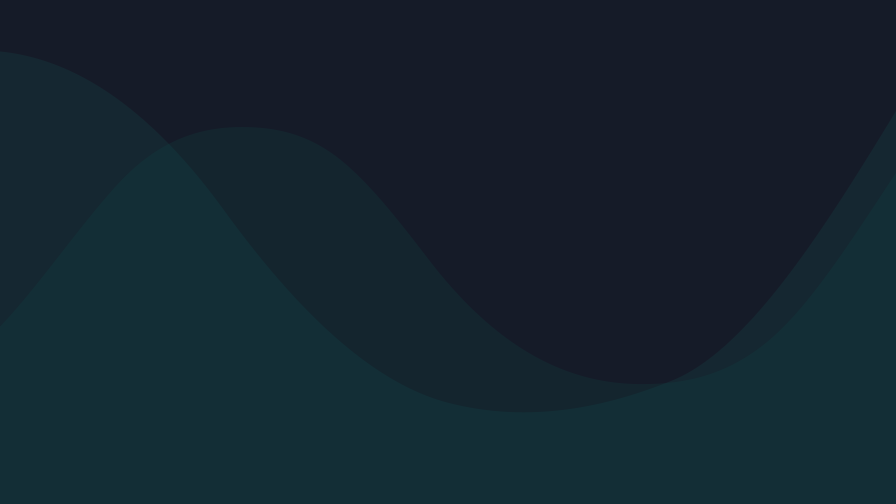
Write a WebGL 1 fragment shader that draws this background.

```glsl
precision highp float;

// Two translucent teal waves overlap on a dark navy background.
// Each crest line is a smooth chain of cubic Hermite spans; its edge is
// softened by the distance to the line, measured across the slope.

uniform vec2 u_resolution;

const vec3 NAVY = vec3(0.082, 0.104, 0.155);
const vec3 BROAD_TEAL = vec3(0.075, 0.341, 0.333);
const vec3 NARROW_TEAL = vec3(0.055, 0.302, 0.288);
const float WAVE_OPACITY = 0.2;

// Height at x between two knots, each holding (x, height, slope).
float span(float x, vec3 a, vec3 b) {
  float width = b.x - a.x;
  float t = (x - a.x) / width;
  float s = 1.0 - t;
  float ends = mix(a.y, b.y, t * t * (3.0 - 2.0 * t));
  return ends + width * t * s * (a.z * s - b.z * t);
}

// Wide wave: high at the left, a long trough, then rising to the right.
float broadWave(float x) {
  vec3 leftCrest = vec3(0.0, 0.898, -0.178);
  vec3 fall = vec3(0.25, 0.583, -2.45);
  vec3 trough = vec3(0.5, 0.201, -0.462);
  vec3 rise = vec3(0.75, 0.245, 0.72);
  vec3 rightEnd = vec3(1.0, 0.78, 2.93);
  if (x < fall.x) return span(x, leftCrest, fall);
  if (x < trough.x) return span(x, fall, trough);
  if (x < rise.x) return span(x, trough, rise);
  return span(x, rise, rightEnd);
}

// Narrower wave: a rounded hill left of centre and a trough at the right.
float narrowWave(float x) {
  vec3 leftEnd = vec3(0.0, 0.352, 1.867);
  vec3 climb = vec3(0.13, 0.632, 1.956);
  vec3 crest = vec3(0.27, 0.748, 0.0);
  vec3 shoulder = vec3(0.375, 0.69, -1.333);
  vec3 fall = vec3(0.479, 0.484, -2.311);
  vec3 trough = vec3(0.716, 0.238, 0.0);
  vec3 rise = vec3(0.859, 0.326, 1.511);
  vec3 rightEnd = vec3(1.0, 0.657, 2.667);
  if (x < climb.x) return span(x, leftEnd, climb);
  if (x < crest.x) return span(x, climb, crest);
  if (x < shoulder.x) return span(x, crest, shoulder);
  if (x < fall.x) return span(x, shoulder, fall);
  if (x < trough.x) return span(x, fall, trough);
  if (x < rise.x) return span(x, trough, rise);
  return span(x, rise, rightEnd);
}

// Smooth fill below a crest, given its height and its height one pixel on.
float fillBelow(float y, float height, float nextHeight, float canvasHeight) {
  float slope = (nextHeight - height) * canvasHeight;
  float edge = (height - y) * canvasHeight / sqrt(1.0 + slope * slope);
  return clamp(edge + 0.5, 0.0, 1.0);
}

void main() {
  vec2 uv = gl_FragCoord.xy / u_resolution;
  float nextX = uv.x + 1.0 / u_resolution.x;

  float broad = fillBelow(uv.y, broadWave(uv.x), broadWave(nextX), u_resolution.y);
  float narrow = fillBelow(uv.y, narrowWave(uv.x), narrowWave(nextX), u_resolution.y);

  // Layer the waves over the background.
  vec3 color = NAVY;
  color = mix(color, BROAD_TEAL, WAVE_OPACITY * broad);
  color = mix(color, NARROW_TEAL, WAVE_OPACITY * narrow);
  gl_FragColor = vec4(color, 1.0);
}
```
